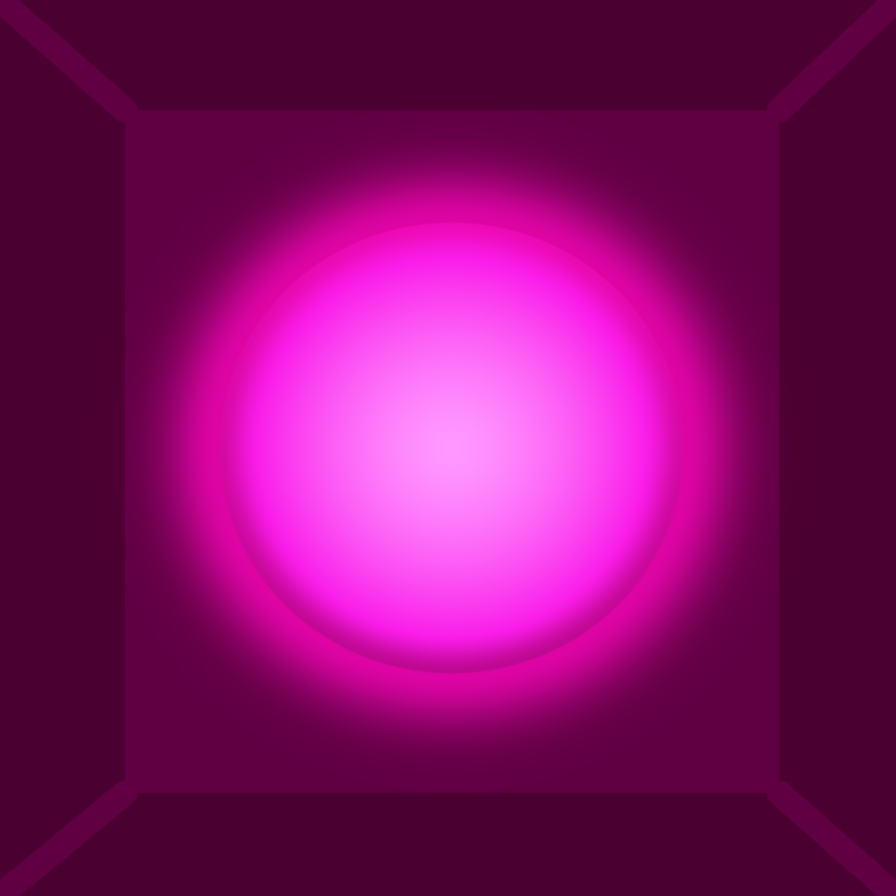
Write a Shadertoy shader that draws this background.

```glsl
// A glowing magenta orb in front of a square panel at the end of a dark box.
// The panel and its corner beams are distance functions; the orb is layered
// radial gradients: an outer halo, a soft rim and a bright core.

const vec3 WALL   = vec3(0.290, 0.000, 0.190);
const vec3 PANEL  = vec3(0.375, 0.000, 0.262);
const vec3 HALO   = vec3(0.870, 0.015, 0.645);
const vec3 RIM    = vec3(0.835, 0.035, 0.640);
const vec3 EDGE   = vec3(0.980, 0.110, 0.915);
const vec3 CENTRE = vec3(1.000, 0.595, 1.000);

const vec2 PANEL_MIN = vec2(0.1396, 0.1150);
const vec2 PANEL_MAX = vec2(0.8698, 0.8770);
const vec2 ORB_POS   = vec2(0.504, 0.500);
const float BEAM_HALF_WIDTH = 0.0140;
const float ORB_RADIUS  = 0.259;
const float CORE_RADIUS = 0.219;
const float HALO_WIDTH  = 0.061;

float boxDistance(vec2 p, vec2 lo, vec2 hi) {
    vec2 d = abs(p - 0.5 * (lo + hi)) - 0.5 * (hi - lo);
    return length(max(d, 0.0)) + min(max(d.x, d.y), 0.0);
}

float segmentDistance(vec2 p, vec2 a, vec2 b) {
    vec2 pa = p - a, ba = b - a;
    return length(pa - ba * clamp(dot(pa, ba) / dot(ba, ba), 0.0, 1.0));
}

// Coverage of a shape from its signed distance
float fill(float dist, float blur) {
    return 1.0 - smoothstep(-blur, blur, dist);
}

// Panel joined to the canvas corners by four beams
float frameDistance(vec2 p) {
    float d = boxDistance(p, PANEL_MIN, PANEL_MAX);
    for (int i = 0; i < 4; i++) {
        vec2 corner = vec2(float(i % 2), float(i / 2));
        vec2 joint = mix(PANEL_MIN, PANEL_MAX, corner);
        d = min(d, segmentDistance(p, corner, joint) - BEAM_HALF_WIDTH);
    }
    return d;
}

// Adds halo, rim and core; offset is measured from the orb centre
vec3 addOrb(vec3 base, vec2 offset, float blur) {
    float r = length(offset * vec2(1.0, 1.03));
    float falloff = max(r - ORB_RADIUS, 0.0) / HALO_WIDTH;
    vec3 col = mix(base, HALO, exp(-falloff * falloff));

    // Rim fades inward to the core edge and is a little lighter on top
    float inward = smoothstep(ORB_RADIUS, CORE_RADIUS - 0.006, r);
    float lift = 1.0 + 0.12 * offset.y / ORB_RADIUS * (1.0 - inward);
    vec3 rim = mix(RIM, EDGE, inward) * lift;
    col = mix(col, rim, fill(r - ORB_RADIUS, blur));

    float q = clamp(r / CORE_RADIUS, 0.0, 1.0);
    vec3 core = mix(CENTRE, EDGE, pow(q, 1.5));
    return mix(col, core, fill(r - CORE_RADIUS, 0.004));
}

void mainImage(out vec4 fragColor, in vec2 fragCoord) {
    vec2 uv = fragCoord / iResolution.xy;
    float pixel = 1.0 / min(iResolution.x, iResolution.y);

    vec3 col = mix(WALL, PANEL, fill(frameDistance(uv), pixel));
    col = addOrb(col, uv - ORB_POS, 1.5 * pixel);
    fragColor = vec4(clamp(col, 0.0, 1.0), 1.0);
}
```
